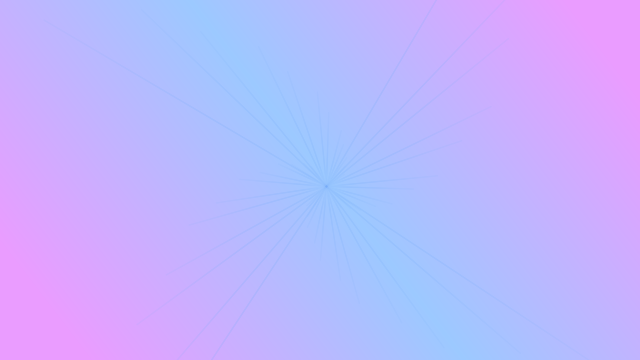
Give the GLSL for this background, as a Shadertoy shader.

```glsl
// Pastel diagonal gradient with a spiral burst of hairline rays.

const vec3 SKY = vec3(0.612, 0.788, 1.0);
const vec3 PINK = vec3(0.918, 0.612, 1.0);
const vec3 INK = vec3(0.46, 0.67, 0.97);

// Blue band running from upper left to lower right, pink on both sides
vec3 background(vec2 p) {
    float offAxis = abs(dot(p - vec2(0.02, 0.0), vec2(0.795, 0.607)));
    return mix(SKY, PINK, clamp(offAxis / 0.83, 0.0, 1.0));
}

// Coverage of a hairline from the origin, fading towards its tip
float ray(vec2 p, float angle, float len, float pixel) {
    vec2 dir = vec2(cos(angle), sin(angle));
    float along = dot(p, dir);
    float dist = length(p - dir * clamp(along, 0.0, len));
    float line = 1.0 - smoothstep(0.0008, 0.0008 + pixel, dist);
    return line * (1.0 - 0.6 * smoothstep(0.3, 1.0, along / len));
}

// Four arms, each a fan of rays that shrink geometrically as they turn
float burst(vec2 p, float pixel) {
    float clear = 1.0;
    float strength = mix(0.07, 0.2, smoothstep(0.0, 0.07, length(p)));
    for (int i = 0; i < 48; i++) {
        float arm = float(i % 4);
        float k = float(i / 4);
        float wobble = (i / 4 % 2 == 0 ? 1.5 : -1.5) * (arm < 2.0 ? 1.0 : -1.0);
        float angle = radians(148.0 - 90.0 * arm - 10.2 * k + wobble);
        float len = (i % 2 == 0 ? 0.91 : 1.07) * pow(0.78, k);
        clear *= 1.0 - strength * ray(p, angle, len, pixel);
    }
    return 1.0 - clear;
}

void mainImage(out vec4 fragColor, in vec2 fragCoord) {
    vec2 p = (fragCoord - 0.5 * iResolution.xy) / iResolution.y;
    float rays = burst(p - vec2(0.018, -0.018), 1.0 / iResolution.y);
    fragColor = vec4(mix(background(p), INK, rays), 1.0);
}
```
